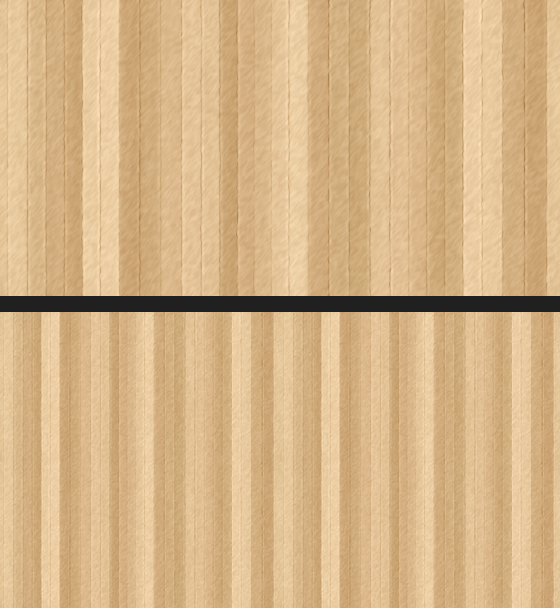
Top, the tile; bottom, the same tile 2 across and 2 down.
A Shadertoy shader for this texture:

```glsl
// Plush fabric sewn from 29 vertical strips in sandy tones.
// Strip seams follow a periodic formula; the pile is sheared value noise
// on a wrapping lattice, so the cloth tiles in both directions.

const float TAU = 6.2831853;
const float STRIPS = 29.0;

// Tone of each strip, from shaded sand (0) to pale cream (1)
const float TONES[29] = float[29](
    0.83, 0.50, 0.35, 0.18, 0.88, 0.95, 0.15, 0.28, 0.55, 0.75,
    0.70, 0.13, 0.38, 0.48, 0.78, 0.95, 0.28, 0.33, 0.25, 0.74,
    0.68, 0.48, 0.23, 0.30, 0.95, 0.85, 0.33, 0.13, 0.78);

float hash(vec2 p) {
    return fract(sin(dot(p, vec2(12.9898, 78.233))) * 43758.5453);
}

// Whole-number remainder; the half step guards against rounding
vec2 wrapCell(vec2 cell, vec2 cells) {
    return floor(cell + 0.5 - cells * floor((cell + 0.5) / cells));
}

// Hash of a lattice cell, wrapped along the sheared periods
float cellHash(vec2 cell, vec2 cells, float shear) {
    cell.x += shear * floor((cell.y + 0.5) / cells.y);
    return hash(wrapCell(cell, cells));
}

// Value noise with whole numbers of cells; shear leans it to the right
float noise(vec2 uv, vec2 cells, float shear) {
    vec2 p = uv * cells - vec2(shear * uv.y, 0.0);
    vec2 c = floor(p);
    vec2 f = smoothstep(0.0, 1.0, p - c);
    vec2 e = vec2(1.0, 0.0);
    return mix(
        mix(cellHash(c, cells, shear), cellHash(c + e.xy, cells, shear), f.x),
        mix(cellHash(c + e.yx, cells, shear), cellHash(c + e.xx, cells, shear), f.x), f.y);
}

float wrapStrip(float i) {
    return wrapCell(vec2(i), vec2(STRIPS)).x;
}

float stripTone(float i) {
    return TONES[int(wrapStrip(i) + 0.5)];
}

float stripHash(float i, float seed) {
    return hash(vec2(wrapStrip(i), seed));
}

// Left seam of strip i, with slowly varying strip widths
float seamX(float i) {
    float turn = TAU / STRIPS;
    return i / STRIPS + 0.0065 + 0.0039 * cos(turn * i)
         + 0.0052 * (cos(turn * (i - 9.0)) - cos(3.0 * turn * (i - 5.5)));
}

// Share of the neighbour's tone at distance d from seam i; some seams are softer
float bleed(float d, float i, float pixel) {
    float soft = mix(0.0014, 0.0045, pow(stripHash(i, 13.0), 2.0));
    return 0.5 * exp(-d / max(soft, pixel));
}

// Broken dark stitch with a pale rolled rim beside it; d is signed
float seamShade(float d, float i, vec2 uv, float pixel) {
    float width = max(0.0010, 0.65 * pixel);
    float wear = 0.2 + 1.2 * noise(uv + vec2(0.0, stripHash(i, 5.0)), vec2(29.0, 64.0), 0.0);
    float strength = mix(0.2, 0.75, stripHash(i, 3.0)) * wear;
    float line = exp(-d * d / (width * width));
    float side = stripHash(i, 7.0) < 0.5 ? -1.0 : 1.0;
    float rim = exp(-pow((d - side * 0.0036) / 0.0021, 2.0));
    return strength * (0.42 * rim - 0.95 * line);
}

void mainImage(out vec4 fragColor, in vec2 fragCoord) {
    vec2 uv = fragCoord / iResolution.xy;
    float pixel = 1.0 / iResolution.x;

    // Fur makes the seams waver
    float x = uv.x + 0.0014 * (noise(uv, vec2(90.0, 96.0), 0.0) - 0.5)
                   + 0.0010 * (noise(uv, vec2(40.0, 18.0), 0.0) - 0.5);

    // Find the strip holding this point
    float i = floor(x * STRIPS - 0.19);
    if (x < seamX(i)) i -= 1.0;
    else if (x >= seamX(i + 1.0)) i += 1.0;
    float left = x - seamX(i);
    float right = seamX(i + 1.0) - x;

    // Strip tone, softened into its neighbours
    float own = stripTone(i);
    float tone = own
        + bleed(left, i, pixel) * (stripTone(i - 1.0) - own)
        + bleed(right, i + 1.0, pixel) * (stripTone(i + 1.0) - own);
    tone += 0.18 * (stripHash(i, 1.0) - 0.5) * (left - right) / (left + right);
    tone += seamShade(left, i, uv, pixel) + seamShade(-right, i + 1.0, uv, pixel);

    // Slanted pile: fine hairs, short tufts, long folds and broad patches
    vec2 brushed = uv + 0.005 * (noise(uv, vec2(48.0, 26.0), 0.0) - 0.5);
    float hairs = noise(brushed, vec2(288.0, 80.0), 100.0) - 0.5;
    float tufts = noise(brushed, vec2(150.0, 46.0), 52.0) - 0.5;
    float folds = noise(uv, vec2(87.0, 3.0), 0.0) - 0.5;
    float patches = noise(uv, vec2(14.0, 6.0), 0.0) - 0.5;
    tone += 0.31 * hairs + 0.16 * tufts + 0.10 * folds + 0.07 * patches + 0.01;

    vec3 shadedSand = vec3(0.773, 0.619, 0.424);
    vec3 paleCream = vec3(0.932, 0.816, 0.651);
    vec3 color = mix(shadedSand, paleCream, tone);

    // Some strips are dyed a little rosier
    color += vec3(0.008, -0.003, 0.004) * (stripHash(i, 11.0) - 0.5);
    fragColor = vec4(clamp(color, 0.0, 1.0), 1.0);
}
```
